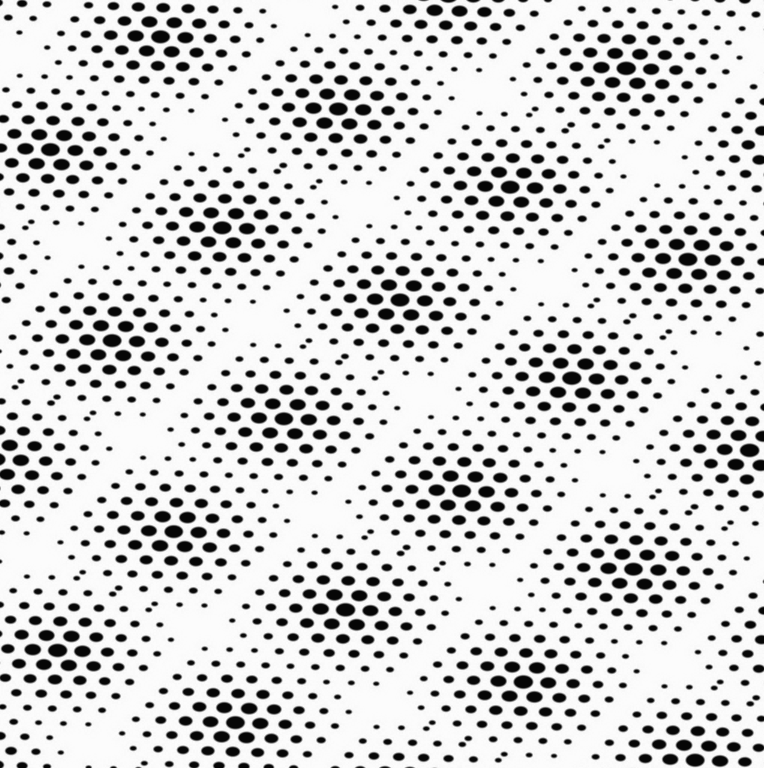
This pattern is drawn by a Shadertoy shader. Its source:

```glsl
// Halftone dots swelling into soft blobs, tiled on a skewed grid of cells.
// Each cell carries its own oval dot lattice, so dots pair up along some seams.
// Dot size falls with distance from the cell centre; the nearest edge is inked.

// All lengths are fractions of the canvas height.
const vec2 ORIGIN = vec2(0.5189, 0.6074);
const mat2 CELL = mat2(0.2276, -0.0979, 0.1473, 0.1508);
const mat2 DOTS = mat2(0.0324, -0.0011, -0.01793, -0.01836);
const vec2 SEAM_SHIFT = vec2(0.00195);
const float DOT_MAX = 0.0122;
const float DOT_FALLOFF = 0.0152;
const float DOT_MIN = 0.0028;
const float DOT_ASPECT = 0.69;
const float EDGE_SOFTNESS = 0.0018;
const vec3 PAPER = vec3(0.99);
const vec3 INK = vec3(0.025);

float hash(vec2 p) {
    vec3 q = fract(vec3(p.xyx) * 0.1031);
    q += dot(q, q.yzx + 33.33);
    return fract((q.x + q.y) * q.z);
}

// Approximate signed distance to an axis-aligned ellipse.
float ellipseDistance(vec2 p, vec2 radii) {
    p.x += 1e-6;
    float k = length(p / radii);
    return k * (k - 1.0) / length(p / (radii * radii));
}

// Alternate cells slide both ways along the diagonal.
vec2 cellCentre(vec2 cell) {
    float parity = mod(cell.x + cell.y, 2.0);
    return CELL * cell + SEAM_SHIFT * (1.0 - 2.0 * parity);
}

// Distance to the closest of the four lattice dots around p, inside one cell.
float cellDots(vec2 p, vec2 cell, mat2 toCell, mat2 toDots) {
    vec2 corner = floor(toDots * p);
    float nearest = 1.0;
    for (int j = 0; j < 2; j++) {
        for (int i = 0; i < 2; i++) {
            vec2 id = corner + vec2(i, j);
            vec2 dotPos = DOTS * id;
            vec2 st = toCell * dotPos;
            if (max(abs(st.x), abs(st.y)) > 0.503) continue;
            float radius = DOT_MAX - DOT_FALLOFF * length(st);
            if (radius < DOT_MIN) continue;
            radius *= 0.97 + 0.06 * hash(id + cell * 17.0 + 200.0);
            vec2 radii = radius * vec2(1.0, DOT_ASPECT);
            nearest = min(nearest, ellipseDistance(p - dotPos, radii));
        }
    }
    return nearest;
}

// Union of the dots of the surrounding cells.
float halftoneDistance(vec2 p) {
    mat2 toCell = inverse(CELL);
    mat2 toDots = inverse(DOTS);
    vec2 home = round(toCell * p);
    float nearest = 1.0;
    for (int y = -1; y <= 1; y++) {
        for (int x = -1; x <= 1; x++) {
            vec2 cell = home + vec2(x, y);
            float d = cellDots(p - cellCentre(cell), cell, toCell, toDots);
            nearest = min(nearest, d);
        }
    }
    return nearest;
}

void mainImage(out vec4 fragColor, in vec2 fragCoord) {
    vec2 uv = fragCoord / iResolution.y;
    float softness = max(EDGE_SOFTNESS, 0.75 / iResolution.y);
    float d = halftoneDistance(uv - ORIGIN);
    float ink = 1.0 - smoothstep(-softness, softness, d);

    // Faint grain hugging the printed dots.
    float grain = hash(floor(uv * 512.0)) * 0.03;
    vec3 paper = PAPER - grain * exp(-max(d, 0.0) * 120.0);
    fragColor = vec4(mix(paper, INK, ink), 1.0);
}
```
